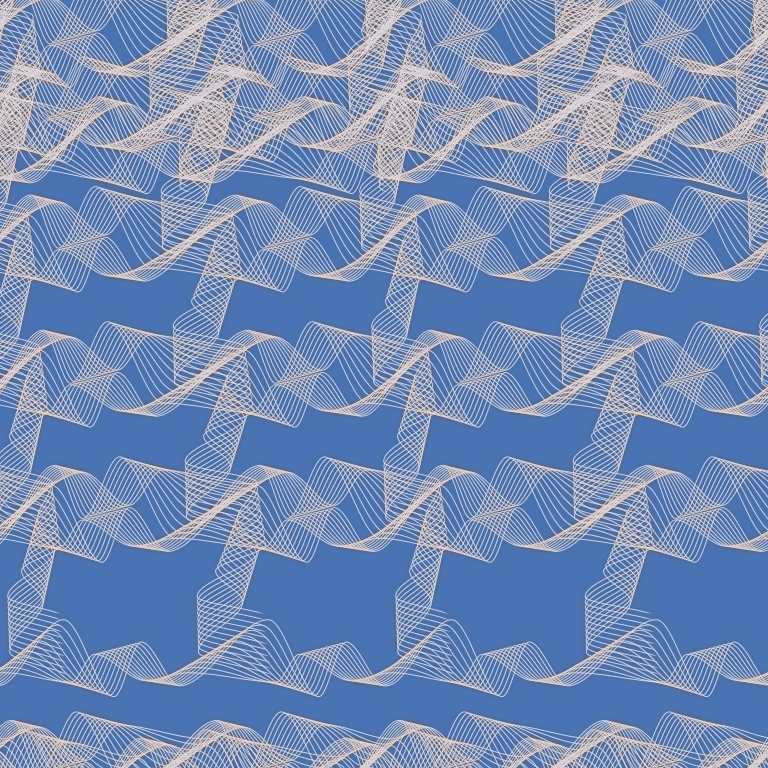
Give the GLSL for this pattern, as a WebGL 2 fragment shader.

```glsl
#version 300 es
precision highp float;
// Lattice of folded ribbons, each a fan of fine pale strands, on flat blue.

uniform vec2 u_resolution;
out vec4 fragColor;

const vec3 BLUE = vec3(0.285, 0.450, 0.700);
const vec3 PALE = vec3(0.925, 0.895, 0.910);
const vec3 LUMA = vec3(0.299, 0.587, 0.114);
const int STRANDS = 11;
const float LINE_WIDTH = 0.0013;
const float OPACITY = 0.87;
const float HAZE_RADIUS = 0.006;  // reach of the tint that strands lend the gaps
const float GAP_SHADE = 0.05;     // slight darkening between strands
const float CELL_WIDTH = 0.2526;
const float CELL_HEIGHT = 0.1758;
const float ORIGIN_X = 0.0586;
const float ORIGIN_Y = 0.548;
const float SHEAR = 0.089;        // sideways drift of the cells going down
const float UNEVEN = 0.028;       // alternation of wide and narrow cells
const float KNOT = 0.64;          // part of a cell that keeps its width
const float COLUMN_END = 1.97;    // in cells below the origin
const float DENSE_END = -1.15;    // end of the extra columns at the top
const float DENSE_SHIFT = 0.03;

// Turning points of the first and last strand: place in the cell, then height.
const vec4 UPPER_AT[2] = vec4[2](vec4(0.02, 0.16, 0.35, 0.64), vec4(0.16, 0.40, 0.57, 0.97));
const vec4 UPPER_H[2] = vec4[2](vec4(0.022, -0.047, 0.033, -0.073), vec4(0.013, -0.030, 0.016, -0.002));
const vec4 LOWER_AT[2] = vec4[2](vec4(0.04, 0.16, 0.42, 0.64), vec4(0.26, 0.40, 0.60, 1.00));
const vec4 LOWER_H[2] = vec4[2](vec4(-0.085, -0.049, -0.083, -0.073), vec4(-0.104, -0.033, -0.090, -0.004));
const vec4 COLUMN_AT[2] = vec4[2](vec4(0.00, 0.28, 0.50, 0.85), vec4(0.46, 0.66, 0.88, 1.26));
const vec4 COLUMN_H[2] = vec4[2](vec4(0.0, -0.024, -0.004, -0.074), vec4(0.004, -0.052, -0.026, -0.078));

// Rows of nodes: height, phase shift in cells, 1 if the upper ribbon is present.
const int ROWS = 9;
const vec3 ROW[ROWS] = vec3[ROWS](
    vec3(0.990, 0.05, 1.0), vec3(0.893, 0.00, 1.0), vec3(0.852, 0.40, 1.0),
    vec3(0.724, 0.00, 1.0), vec3(0.548, 0.00, 1.0), vec3(0.372, 0.00, 1.0),
    vec3(0.197, 0.00, 0.0), vec3(0.040, -0.34, 1.0), vec3(0.017, 0.32, 1.0));

// Position of node k in cells; neighbours sit alternately near and far.
float node(float k) {
    return k - UNEVEN * (1.0 - 2.0 * mod(k, 2.0));
}

// Place within the cell; only the stretch after the knot absorbs its width.
float cellPlace(float n) {
    float k = floor(n);
    if (n < node(k)) k -= 1.0;
    if (n >= node(k + 1.0)) k += 1.0;
    float u = n - node(k);
    float rest = node(k + 1.0) - node(k) - KNOT;
    return u < KNOT ? u : KNOT + (u - KNOT) * (1.0 - KNOT) / rest;
}

// Smooth periodic curve through four turning points: value and slope.
vec2 curve(float u, vec4 at, vec4 height) {
    u = at.x + fract(u - at.x);
    int i = int(u >= at.y) + int(u >= at.z) + int(u >= at.w);
    int j = (i + 1) % 4;
    float span = fract(at[j] - at[i]);
    float t = (u - at[i]) / span;
    float rise = height[j] - height[i];
    return vec2(height[i] + rise * t * t * (3.0 - 2.0 * t), 6.0 * t * (1.0 - t) * rise / span);
}

// Adds one strand to the ink: x is the background left visible, y the haze.
void draw(inout vec2 ink, float offset, float slope, float amount, float pixel) {
    float d = abs(offset) * inversesqrt(1.0 + slope * slope);
    float line = clamp((0.5 * (LINE_WIDTH + pixel) - d) / pixel, 0.0, 1.0);
    ink.x *= 1.0 - amount * OPACITY * line;
    ink.y += amount * LINE_WIDTH / HAZE_RADIUS * max(0.0, 1.0 - d / HAZE_RADIUS);
}

// The two facing ribbons of one row.
void drawRow(inout vec2 ink, vec2 p, vec3 row, float pixel) {
    float y = p.y - row.x;
    if (y < -0.115 || y > 0.045) return;
    float u = cellPlace((p.x - ORIGIN_X - SHEAR * (ORIGIN_Y - row.x)) / CELL_WIDTH - row.y);
    for (int i = 0; i < STRANDS; i++) {
        float s = float(i) / float(STRANDS - 1);
        vec2 up = curve(u, mix(UPPER_AT[0], UPPER_AT[1], s), mix(UPPER_H[0], UPPER_H[1], s));
        vec2 low = curve(u, mix(LOWER_AT[0], LOWER_AT[1], s), mix(LOWER_H[0], LOWER_H[1], s));
        draw(ink, y - up.x, up.y / CELL_WIDTH, row.z, pixel);
        draw(ink, y - low.x, low.y / CELL_WIDTH, 1.0, pixel);
    }
}

// The upright ribbons near a point, down to a given cell.
void drawColumns(inout vec2 ink, vec2 p, float phase, float end, float pixel) {
    float v = (ORIGIN_Y - p.y) / CELL_HEIGHT + phase;
    if (v > end + 0.5) return;
    float x = p.x - ORIGIN_X - SHEAR * (ORIGIN_Y - p.y);
    float nearest = floor(x / CELL_WIDTH + 0.5);
    for (int j = 0; j <= 1; j++) {
        float k = nearest + float(j);
        float wide = 0.95 + 0.27 * mod(k, 2.0);
        for (int i = 0; i < STRANDS; i++) {
            float s = float(i) / float(STRANDS - 1);
            vec2 side = wide * curve(v, mix(COLUMN_AT[0], COLUMN_AT[1], s), mix(COLUMN_H[0], COLUMN_H[1], s));
            float visible = smoothstep(-0.01, 0.01, end + 0.45 * s - v);
            draw(ink, x - CELL_WIDTH * node(k) - side.x, side.y / CELL_HEIGHT + SHEAR, visible, pixel);
        }
    }
}

void main() {
    float pixel = 1.0 / min(u_resolution.x, u_resolution.y);
    vec2 p = gl_FragCoord.xy * pixel;
    vec2 ink = vec2(1.0, 0.0);
    drawColumns(ink, p, 0.0, COLUMN_END, pixel);
    drawColumns(ink, p - vec2(DENSE_SHIFT, 0.0), 0.45, DENSE_END, pixel);
    for (int r = 0; r < ROWS; r++) drawRow(ink, p, ROW[r], pixel);

    // Brightness follows the crisp strands, tint follows the softer haze.
    float haze = min(ink.y, 1.0);
    float light = mix(dot(PALE, LUMA), dot(BLUE, LUMA), ink.x) - GAP_SHADE * haze;
    vec3 tint = mix(BLUE - dot(BLUE, LUMA), PALE - dot(PALE, LUMA), haze);
    fragColor = vec4(light + tint, 1.0);
}
```
